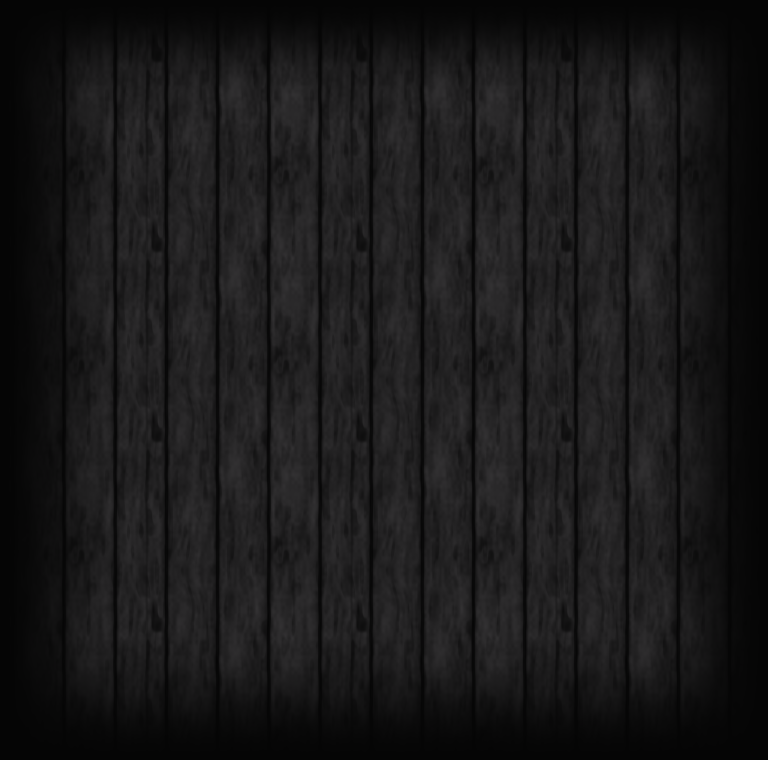
Give the GLSL for this texture, as a Shadertoy shader.

```glsl
// Dark charcoal wood wall: upright planks with soft grooves, fibrous grain and
// ragged knots. Four plank kinds recur across, the grain recurs down, and all
// four borders fade to the same near-black so the sheet wraps.

#define PLANKS 15.0
#define ROWS 4.0
#define KINDS 4.0
#define FIRST_SEAM 0.25
#define GROOVE_HALF 0.028
#define WOOD_COLOR vec3(0.146, 0.142, 0.146)
#define EDGE_COLOR vec3(0.020)
#define FADE_LEFT_BOTTOM vec2(0.17, 0.17)
#define FADE_RIGHT_TOP vec2(0.17, 0.13)

float hash(vec2 p) {
    vec3 q = fract(p.xyx * vec3(0.1031, 0.1030, 0.0973));
    q += dot(q, q.yzx + 33.33);
    return fract((q.x + q.y) * q.z);
}

// Value noise on a grid of "cells" per unit; wraps in y at every whole unit.
float wrapNoise(vec2 p, vec2 cells, float seed) {
    p *= cells;
    vec2 i = floor(p), f = fract(p);
    f = f * f * (3.0 - 2.0 * f);
    float y0 = mod(i.y, cells.y), y1 = mod(i.y + 1.0, cells.y);
    float x0 = i.x + seed * 57.0 + 11.0;
    float low = mix(hash(vec2(x0, y0)), hash(vec2(x0 + 1.0, y0)), f.x);
    float high = mix(hash(vec2(x0, y1)), hash(vec2(x0 + 1.0, y1)), f.x);
    return mix(low, high, f.y);
}

// Ragged dark patch around a centre, repeated once per row.
float knot(vec2 p, vec2 center, vec2 size, float seed) {
    vec2 d = p - center;
    d.y = fract(d.y + 0.5) - 0.5;
    float ragged = wrapNoise(p, vec2(9.0, 14.0), seed);
    return (1.0 - smoothstep(0.3, 1.0, length(d / size)))
         * smoothstep(0.35, 0.65, ragged);
}

// Brightness of the wood fibres, about 1 on average.
float woodGrain(vec2 p, float kind) {
    float bend = wrapNoise(p, vec2(2.0, 5.0), kind + 20.0) - 0.5;
    vec2 q = p + vec2(0.16 * bend, 0.0);
    float fibres = wrapNoise(q, vec2(15.0, 14.0), kind + 1.0) - 0.5;
    float streaks = wrapNoise(q, vec2(8.0, 4.0), kind + 6.0) - 0.5;
    float blotches = wrapNoise(p, vec2(3.0, 6.0), kind + 11.0) - 0.5;
    float specks = wrapNoise(p, vec2(17.0, 50.0), kind + 16.0) - 0.5;
    float pores = smoothstep(0.62, 0.85, wrapNoise(q, vec2(11.0, 10.0), kind + 30.0));
    float rings = sin(6.2832 * (4.0 * p.x + 3.0 * bend));
    return 1.0 + 0.30 * fibres + 0.24 * streaks + 0.20 * blotches
         + 0.16 * specks + 0.035 * rings - 0.20 * pores;
}

void mainImage(out vec4 fragColor, in vec2 fragCoord) {
    vec2 uv = fragCoord / iResolution.xy;

    // Plank cell: x runs across one plank, y counts grain rows.
    float across = uv.x * PLANKS - FIRST_SEAM;
    float kind = mod(mod(floor(across), PLANKS), KINDS);
    vec2 p = vec2(fract(across), uv.y * ROWS);
    float pixel = PLANKS / iResolution.x;

    // Grain with a slight tone difference between kinds.
    float tone = woodGrain(p, kind) * (0.95 + 0.08 * hash(vec2(kind, 7.0)));

    // Knots on one kind, bark-like scuffs on another.
    float wear = 0.0;
    if (kind == 2.0) {
        wear = knot(p, vec2(0.79, 0.69), vec2(0.20, 0.22), 41.0);
        wear = max(wear, 0.6 * knot(p, vec2(0.70, 0.30), vec2(0.16, 0.20), 42.0));
        float crack = abs(p.x - 0.61 - 0.02 * wrapNoise(p, vec2(1.0, 6.0), 43.0));
        tone *= 1.0 - 0.22 * (1.0 - smoothstep(0.0, 0.025 + pixel, crack));
    } else if (kind == 1.0) {
        wear = 0.8 * knot(p, vec2(0.30, 0.11), vec2(0.42, 0.13), 44.0);
        wear = max(wear, knot(p, vec2(0.02, 0.89), vec2(0.14, 0.10), 45.0));
    }
    tone *= 1.0 - 0.5 * wear;

    // Groove: dark core, soft shade on both sides, faint lit left lip.
    float wobble = 0.012 * (wrapNoise(vec2(0.0, p.y), vec2(1.0, 12.0), 50.0) - 0.5);
    float x = fract(p.x + wobble);
    float seam = min(x, 1.0 - x);
    float core = 1.0 - smoothstep(GROOVE_HALF - 0.5 * pixel, GROOVE_HALF + pixel, seam);
    float shade = 1.0 - smoothstep(0.0, 0.13, seam);
    float lip = smoothstep(0.04, 0.08, x) * (1.0 - smoothstep(0.08, 0.15, x));
    tone *= (1.0 - 0.28 * shade) * (1.0 - 0.62 * core) * (1.0 + 0.10 * lip);

    // Inner shadow that reaches one flat colour at every border.
    vec2 fade = smoothstep(vec2(0.0), FADE_LEFT_BOTTOM, uv)
              * smoothstep(vec2(0.0), FADE_RIGHT_TOP, 1.0 - uv);
    fragColor = vec4(mix(EDGE_COLOR, WOOD_COLOR * tone, fade.x * fade.y), 1.0);
}
```
